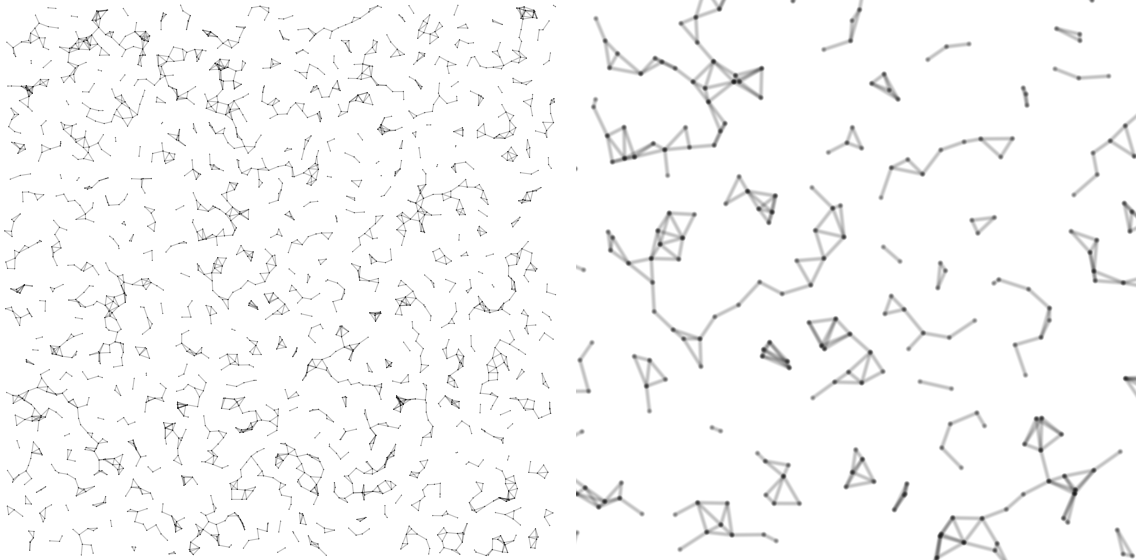
Left: the whole. Right: its middle third, enlarged.
This pattern is drawn by a three.js fragment shader. Its source:

```glsl
// Draws a random geometric graph: points scattered at random on white, with a
// fine grey line between every two that lie closer than a set reach.
// Each pixel gathers the points of the 3 x 3 cells around it and tests all pairs.

varying vec2 vUv;

const vec3  PAPER      = vec3(1.0);
const vec3  INK        = vec3(0.0);
const float MARGIN     = 0.008;   // empty rim of the canvas
const float CELLS      = 46.0;    // cells across; a cell must be wider than REACH
const float REACH      = 0.0195;  // longest link between two points
const float FILL       = 0.22;    // chance that a slot of a cell holds a point
const float LINE_WIDTH = 0.0021;  // distance at which a link has faded out
const float LINE_ALPHA = 0.24;
const float DOT_RADIUS = 0.0023;
const float DOT_ALPHA  = 0.35;
const float SEED       = 17.0;
const int   SLOTS      = 5;       // most points in one cell
const int   POINTS     = 45;      // 9 cells of SLOTS points
const vec2  NOWHERE    = vec2(-9.0);

vec3 hash3(vec3 p) {
  p = fract(p * vec3(0.1031, 0.1030, 0.0973));
  p += dot(p, p.yxz + 33.33);
  return fract((p.xxy + p.yxx) * p.zyx);
}

// Position of one point of a cell, or NOWHERE if the slot is empty
vec2 scatteredPoint(vec2 cell, float slot) {
  bool outside = any(lessThan(cell, vec2(0.0))) ||
                 any(greaterThan(cell, vec2(CELLS - 0.5)));
  vec3 rnd = hash3(vec3(cell + SEED, slot * 7.0 + SEED));
  if (outside || rnd.z > FILL) return NOWHERE;
  return MARGIN + (cell + rnd.xy) / CELLS * (1.0 - 2.0 * MARGIN);
}

float segmentDistance(vec2 p, vec2 a, vec2 b) {
  vec2 ab = b - a;
  float t = clamp(dot(p - a, ab) / max(dot(ab, ab), 1e-9), 0.0, 1.0);
  return length(p - a - t * ab);
}

float softDisc(float dist, float radius) {
  return 1.0 - smoothstep(0.0, radius, dist);
}

void main() {
  vec2 home = floor((vUv - MARGIN) / (1.0 - 2.0 * MARGIN) * CELLS);

  // Gather the nearby points
  vec2 points[POINTS];
  for (int c = 0; c < 9; c++) {
    float row = floor(float(c) / 3.0);
    vec2 cell = home + vec2(float(c) - 3.0 * row, row) - 1.0;
    for (int s = 0; s < SLOTS; s++) {
      points[c * SLOTS + s] = scatteredPoint(cell, float(s));
    }
  }

  // Lay translucent links over each other; only linked points get a dot
  float light = 1.0;
  float dotCover = 0.0;
  for (int i = 0; i < POINTS; i++) {
    vec2 a = points[i];
    if (a.x < 0.0) continue;
    for (int j = 0; j < POINTS; j++) {
      vec2 b = points[j];
      if (j <= i || b.x < 0.0 || distance(a, b) > REACH) continue;
      light *= 1.0 - LINE_ALPHA * softDisc(segmentDistance(vUv, a, b), LINE_WIDTH);
      float nearestEnd = min(distance(vUv, a), distance(vUv, b));
      dotCover = max(dotCover, softDisc(nearestEnd, DOT_RADIUS));
    }
  }
  light *= 1.0 - DOT_ALPHA * dotCover;

  gl_FragColor = vec4(mix(INK, PAPER, light), 1.0);
}
```
